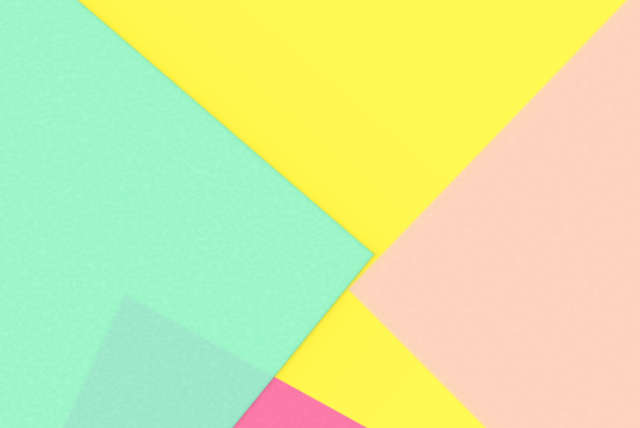
Give the GLSL for this background, as a WebGL 2 fragment shader.

```glsl
#version 300 es
precision highp float;
// Overlapping sheets of pastel paper: mint, peach and pink on bright yellow.

uniform vec2 u_resolution;
out vec4 outColor;

const vec3 YELLOW = vec3(1.00, 0.975, 0.33);
const vec3 MINT   = vec3(0.62, 0.965, 0.79);
const vec3 PEACH  = vec3(0.995, 0.83, 0.75);
const vec3 PINK   = vec3(0.99, 0.48, 0.66);
const vec3 GHOST  = vec3(0.62, 0.90, 0.80);

float cross2(vec2 a, vec2 b) {
  return a.x * b.y - a.y * b.x;
}

// Signed distance to a wedge swept counterclockwise from "first" to "second".
float wedge(vec2 p, vec2 corner, vec2 first, vec2 second) {
  vec2 q = p - corner;
  return max(-cross2(normalize(first - corner), q),
             cross2(normalize(second - corner), q));
}

// Coverage of a shape with an edge of the given softness.
float cover(float dist, float softness) {
  return 1.0 - smoothstep(-softness, softness, dist);
}

vec2 hash2(vec2 cell) {
  vec3 h = fract(cell.xyx * vec3(0.1031, 0.1030, 0.0973));
  h += dot(h, h.yzx + 33.33);
  return fract((h.xx + h.yz) * h.zy);
}

// Cellular noise: distance to the nearest scattered point.
float cellular(vec2 p) {
  vec2 cell = floor(p), f = fract(p);
  float nearest = 2.0;
  for (int y = -1; y <= 1; y++) {
    for (int x = -1; x <= 1; x++) {
      vec2 offset = vec2(x, y);
      nearest = min(nearest, length(offset + hash2(cell + offset) - f));
    }
  }
  return nearest;
}

// Fibrous paper grain, centred near zero.
float paperGrain(vec2 p) {
  return 0.6 * cellular(p * vec2(70.0, 95.0))
       + 0.4 * cellular(p * 150.0 + 17.0) - 0.48;
}

void main() {
  vec2 p = gl_FragCoord.xy / u_resolution.y;
  p.x *= 1.5 * u_resolution.y / u_resolution.x;
  float pixel = 1.0 / u_resolution.y;

  // Sheet outlines
  float mint  = wedge(p, vec2(0.877, 0.406), vec2(0.182, 1.0), vec2(0.545, 0.0));
  float peach = wedge(p, vec2(0.816, 0.324), vec2(1.139, 0.0), vec2(1.469, 1.0));
  float pink  = wedge(p, vec2(0.293, 0.312), vec2(0.147, 0.0), vec2(0.861, 0.0));
  float grain = paperGrain(p);

  // Yellow base, a little deeper beside the mint sheet
  vec3 color = YELLOW;
  color.yz -= vec2(0.015, 0.06) * exp(-max(mint, 0.0) * 14.0);

  // Pink, then peach with a softly blurred rim
  color = mix(color, PINK + 0.03 * grain, cover(pink, 1.2 * pixel));
  vec3 peachPaper = PEACH + 0.02 * grain;
  peachPaper += vec3(0.0, 0.02, -0.05) * exp(min(peach, 0.0) * 70.0);
  color = mix(color, peachPaper, cover(peach, 0.004));

  // Thin contact shadow, stronger under the lower mint edge
  float lower = smoothstep(0.44, 0.38, p.y);
  color *= 1.0 - mix(0.05, 0.14, lower) * exp(-max(mint, 0.0) * 230.0);

  // Mint sheet with the pink one showing faintly through it
  vec3 mintPaper = mix(MINT, GHOST, 0.85 * cover(pink, 0.008));
  mintPaper += vec3(0.07, 0.025, 0.05) * grain;
  mintPaper -= vec3(0.08, 0.05, 0.07) * exp(min(mint, 0.0) * 260.0);
  color = mix(color, mintPaper, cover(mint, 1.2 * pixel));

  outColor = vec4(clamp(color, 0.0, 1.0), 1.0);
}
```
